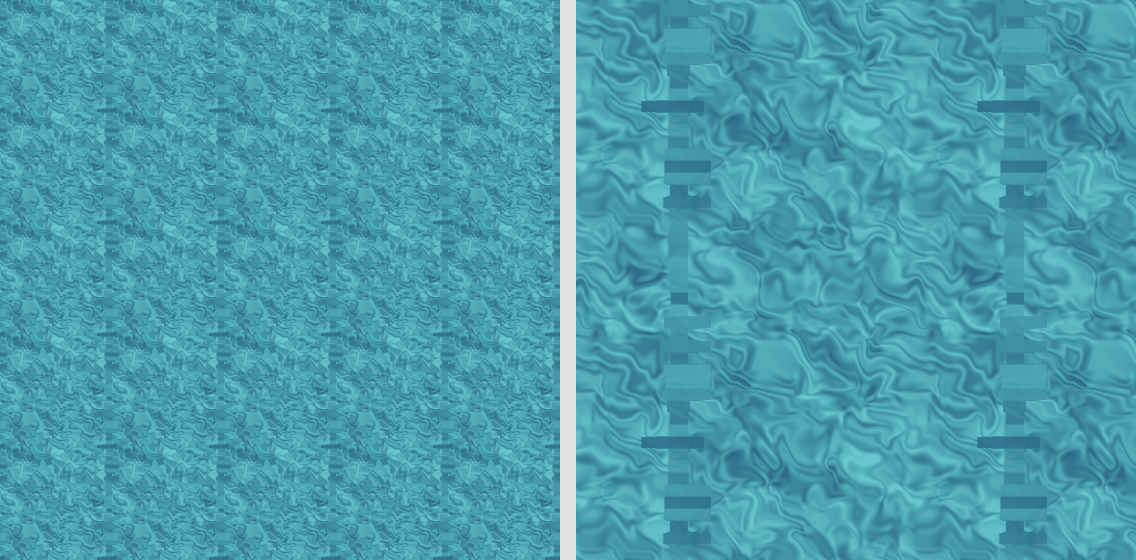
Left: the whole. Right: its middle third, enlarged.
A Shadertoy shader for this texture:

```glsl
// Teal water: five by five tiles of curling ripples with banded streaks at the tile sides.

vec2 hash2(vec2 p) {
    vec3 q = fract(p.xyx * vec3(0.1031, 0.1030, 0.0973));
    q += dot(q, q.yzx + 33.33);
    return fract((q.xx + q.yz) * q.zy);
}

// Gradient at a lattice corner, wrapped to the period, dotted with the offset.
float corner(vec2 cell, vec2 offset, float period, float seed) {
    float angle = 6.2832 * hash2(mod(cell, period) + seed).x;
    return dot(vec2(cos(angle), sin(angle)), offset);
}

// Gradient noise that wraps after a whole number of cells.
float noise(vec2 p, float period, float seed) {
    vec2 i = floor(p), f = fract(p), e = vec2(1, 0);
    vec2 u = f * f * f * (f * (f * 6.0 - 15.0) + 10.0);
    return mix(
        mix(corner(i, f, period, seed), corner(i + e, f - e, period, seed), u.x),
        mix(corner(i + e.yx, f - e.yx, period, seed), corner(i + 1.0, f - 1.0, period, seed), u.x),
        u.y);
}

vec2 noise2(vec2 p, float period, float seed) {
    return vec2(noise(p, period, seed), noise(p, period, seed + 41.0));
}

// Brightness of the ripples, about 0 to 1.
float ripples(vec2 p) {
    // The sheared lattice stretches everything along a falling diagonal.
    vec2 slant = vec2(p.x + p.y, p.y);
    vec2 warp = noise2(p * 8.0, 8.0, 3.0);
    vec2 fold = noise2(p * 15.0 + warp, 15.0, 17.0);
    float broad = noise(slant * 2.0, 2.0, 97.0);
    float patches = noise(slant * 7.0 + 0.7 * warp + 0.45 * fold, 7.0, 29.0);
    float swirl = noise(slant * 9.0 + 0.5 * warp + 0.7 * fold, 9.0, 53.0);
    float fine = noise(slant * 18.0 + warp + 1.5 * fold, 18.0, 71.0);
    float rings = sin(15.0 * swirl + 4.0 * patches);
    return 0.5 + 0.2 * broad + 0.46 * patches + 0.19 * rings + 0.55 * fine;
}

// Streak row: brightness, reach left of the tile side, reach right of it.
vec3 streakRow(float row) {
    row = mod(row, 28.0);
    vec2 h = hash2(vec2(row, 7.0));
    float level = mix(0.0, 0.62, h.x);
    float right = 0.07 * smoothstep(0.5, 0.8, h.y);
    return row < 0.5 ? vec3(-0.05, 0.14, 0.05) : vec3(level, 0.05 + 0.025 * h.y, right);
}

void mainImage(out vec4 fragColor, in vec2 fragCoord) {
    vec2 tile = fract(fragCoord / iResolution.xy * 5.0);
    float pixel = 5.0 / iResolution.x;
    float tone = ripples(tile);

    // Flat horizontal bands stacked along both flanks of the tile side
    float y = tile.y * 28.0;
    float blend = smoothstep(1.0 - 28.0 * pixel, 1.0, fract(y));
    vec3 streak = mix(streakRow(floor(y)), streakRow(floor(y) + 1.0), blend);
    float side = tile.x > 0.5 ? 1.0 - tile.x : tile.x;
    float reach = tile.x > 0.5 ? streak.y : streak.z;
    float mask = 1.0 - smoothstep(reach - pixel, reach, side);
    tone = mix(tone, streak.x, 0.85 * mask);

    // Deep blue through teal to pale aqua
    vec3 color = mix(vec3(0.19, 0.44, 0.55), vec3(0.28, 0.625, 0.68), clamp(tone * 2.0, -0.1, 1.0));
    color = mix(color, vec3(0.40, 0.77, 0.80), clamp(tone * 2.0 - 1.0, 0.0, 1.1));
    fragColor = vec4(color, 1.0);
}
```
